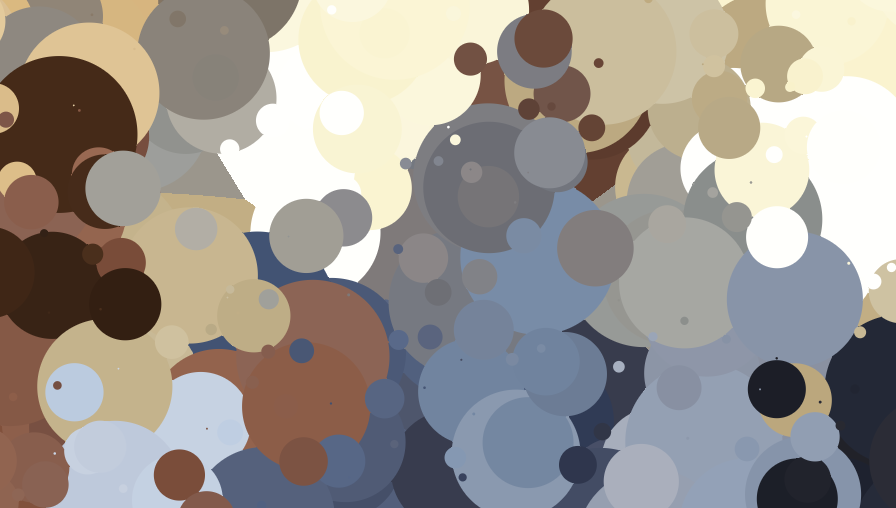
A WebGL 2 fragment shader for this background:

```glsl
#version 300 es
precision highp float;
// Crowded opaque discs of many sizes, coloured by soft regional palettes.

#define SPECKS 45
#define DOTS 75
#define MEDIUMS 70
#define LARGES 140
#define MARGIN 0.08
#define JITTER 0.25
#define VARIETY 2.3
#define TINT 0.55

uniform vec2 u_resolution;
out vec4 fragColor;

const vec3 WHITE = vec3(1.0, 1.0, 0.99);
const vec3 CREAM = vec3(0.98, 0.96, 0.84);
const vec3 TAN = vec3(0.87, 0.76, 0.57);
const vec3 SAND = vec3(0.77, 0.71, 0.57);
const vec3 TAUPE = vec3(0.53, 0.49, 0.44);
const vec3 RUST = vec3(0.52, 0.35, 0.28);
const vec3 UMBER = vec3(0.40, 0.28, 0.23);
const vec3 ESPRESSO = vec3(0.24, 0.15, 0.09);
const vec3 ASH = vec3(0.62, 0.62, 0.60);
const vec3 GREY = vec3(0.48, 0.48, 0.50);
const vec3 LAVENDER = vec3(0.76, 0.81, 0.88);
const vec3 MIST = vec3(0.59, 0.63, 0.70);
const vec3 STEEL = vec3(0.48, 0.54, 0.63);
const vec3 DENIM = vec3(0.32, 0.37, 0.48);
const vec3 NAVY = vec3(0.23, 0.26, 0.35);
const vec3 INK = vec3(0.13, 0.14, 0.18);

// Three random values from one sine.
vec3 hash3(float n) {
    return fract(sin(n * 12.9898) * vec3(43758.5, 28001.8, 50849.4));
}

// Keeps the colour with the lowest key: near zones win, with random upsets.
void zone(inout vec4 best, vec3 disc, vec3 colour, vec2 centre, float spread) {
    vec2 offset = (disc.xy - centre) * vec2(u_resolution.x / u_resolution.y, 1.0);
    float chance = hash3(disc.z + dot(centre, vec2(57.0, 91.0))).x;
    float key = dot(offset, offset) / (spread * spread) + VARIETY * chance;
    if (key < best.w) best = vec4(colour, key);
}

// Disc colour from its place (xy, from 0 to 1) and its number (z).
vec3 discColour(vec3 disc) {
    vec4 best = vec4(GREY, 1e6);
    // warm left side
    zone(best, disc, TAN, vec2(0.04, 0.88), 0.27);
    zone(best, disc, TAUPE, vec2(0.20, 0.90), 0.20);
    zone(best, disc, ESPRESSO, vec2(0.06, 0.54), 0.20);
    zone(best, disc, RUST, vec2(0.12, 0.62), 0.17);
    zone(best, disc, ASH, vec2(0.23, 0.62), 0.20);
    zone(best, disc, SAND, vec2(0.22, 0.40), 0.19);
    zone(best, disc, RUST, vec2(0.06, 0.14), 0.20);
    zone(best, disc, LAVENDER, vec2(0.16, 0.17), 0.15);
    zone(best, disc, RUST, vec2(0.29, 0.15), 0.16);
    // bright top and right side
    zone(best, disc, WHITE, vec2(0.36, 0.76), 0.20);
    zone(best, disc, CREAM, vec2(0.45, 0.87), 0.23);
    zone(best, disc, UMBER, vec2(0.60, 0.86), 0.18);
    zone(best, disc, SAND, vec2(0.75, 0.86), 0.20);
    zone(best, disc, CREAM, vec2(0.94, 0.84), 0.27);
    zone(best, disc, WHITE, vec2(0.89, 0.58), 0.23);
    zone(best, disc, SAND, vec2(0.96, 0.34), 0.14);
    // grey middle and cool bottom
    zone(best, disc, GREY, vec2(0.41, 0.55), 0.18);
    zone(best, disc, GREY, vec2(0.58, 0.57), 0.24);
    zone(best, disc, ASH, vec2(0.76, 0.48), 0.18);
    zone(best, disc, DENIM, vec2(0.42, 0.22), 0.25);
    zone(best, disc, STEEL, vec2(0.58, 0.34), 0.22);
    zone(best, disc, NAVY, vec2(0.60, 0.17), 0.20);
    zone(best, disc, MIST, vec2(0.76, 0.20), 0.25);
    zone(best, disc, INK, vec2(0.95, 0.13), 0.17);

    // vary the midtones, leave the extremes clean
    vec3 random = hash3(disc.z + 0.37) - 0.5;
    vec3 shift = TINT * (random.x + 0.3 * random.y * vec3(1.0, 0.0, -1.0));
    return best.rgb + shift * best.rgb * (1.0 - best.rgb);
}

// Radius in canvas heights; the smallest discs lie in front.
float discRadius(int i, float h) {
    if (i < SPECKS) return mix(0.0015, 0.003, h);
    if (i < SPECKS + DOTS) return mix(0.008, 0.03, h * h);
    if (i < SPECKS + DOTS + MEDIUMS) return mix(0.032, 0.08, h);
    return mix(0.08, 0.155, h);
}

void main() {
    vec2 canvas = vec2(u_resolution.x / u_resolution.y, 1.0);
    vec2 p = gl_FragCoord.xy / u_resolution.y;

    // Find the front disc and, along its edge, the one behind it.
    vec3 front = vec3(p / canvas, 0.5);
    vec3 back = front;
    float frontCover = 0.0;
    for (int i = 0; i < SPECKS + DOTS + MEDIUMS + LARGES; i++) {
        float id = float(i) + 1.0;
        vec3 random = hash3(id);
        vec2 spot = fract(id * vec2(0.75488, 0.56984) + JITTER * random.xy);
        vec2 centre = mix(vec2(-MARGIN), canvas + MARGIN, spot);
        float gap = discRadius(i, random.z) - distance(p, centre);
        float cover = clamp(gap * u_resolution.y + 0.5, 0.0, 1.0);
        if (cover > 0.0) {
            vec3 disc = vec3(centre / canvas, id);
            if (frontCover > 0.0) {
                back = disc;
                break;
            }
            front = disc;
            frontCover = cover;
            if (cover >= 1.0) break;
        }
    }

    vec3 colour = discColour(front);
    if (frontCover < 1.0) colour = mix(discColour(back), colour, frontCover);
    fragColor = vec4(colour, 1.0);
}
```
